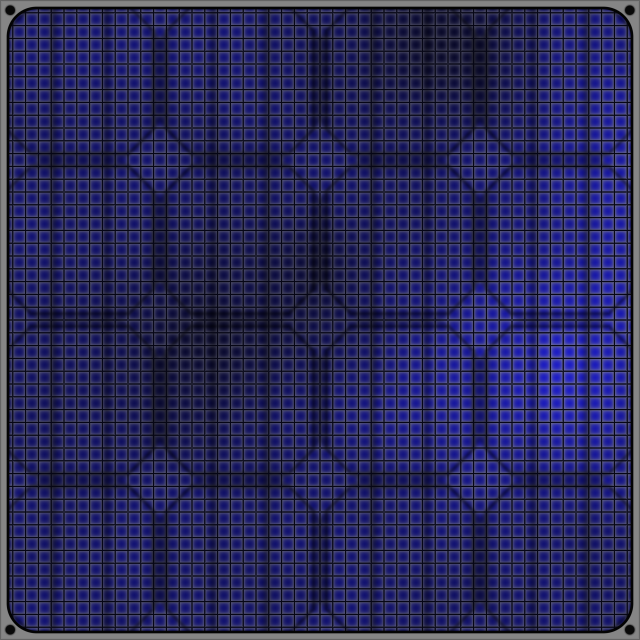
Give the GLSL for this pattern, as a three.js fragment shader.

```glsl
varying vec2 vUv;

#define GRID_CELLS 50.0
#define TILES 4.0
#define FRAME_WIDTH 0.0115
#define CORNER_RADIUS 0.046
#define SCREW_INSET 0.016
#define SCREW_RADIUS 0.0075
#define EDGE_SOFTNESS 0.0012
#define DEEP_BLUE vec3(0.045, 0.045, 0.43)
#define RIM_GREY vec3(0.47, 0.47, 0.60)
#define LINE_DARK vec3(0.02, 0.02, 0.08)
#define FRAME_GREY vec3(0.52, 0.52, 0.52)

vec2 hashGradient(vec2 p) {
  float h = fract(sin(dot(p, vec2(127.1, 311.7))) * 43758.5);
  return vec2(cos(6.2832 * h), sin(6.2832 * h));
}

float gradientNoise(vec2 p) {
  vec2 i = floor(p), f = fract(p);
  vec2 u = f * f * f * (f * (f * 6.0 - 15.0) + 10.0);
  vec2 e = vec2(1.0, 0.0);
  float a = dot(hashGradient(i), f);
  float b = dot(hashGradient(i + e.xy), f - e.xy);
  float c = dot(hashGradient(i + e.yx), f - e.yx);
  float d = dot(hashGradient(i + e.xx), f - e.xx);
  return mix(mix(a, b, u.x), mix(c, d, u.x), u.y);
}

float roundedBox(vec2 p, float halfSize, float radius) {
  vec2 q = abs(p) - halfSize + radius;
  return length(max(q, 0.0)) + min(max(q.x, q.y), 0.0) - radius;
}

float bell(float x, float width) {
  return exp(-x * x / (width * width));
}

float blob(vec2 p, vec2 center, vec2 size) {
  vec2 q = (p - center) / size;
  return exp(-dot(q, q));
}

// Uneven brightness of the silicon
float sheen(vec2 p) {
  float light = 0.98 + 0.20 * gradientNoise(p * 7.0 + 3.0);
  light += 0.75 * blob(p, vec2(0.86, 0.41), vec2(0.17, 0.15));
  light += 0.55 * blob(p, vec2(0.98, 0.72), vec2(0.15, 0.26));
  light += 0.22 * blob(p, vec2(0.66, 0.35), vec2(0.10, 0.14));
  light -= 0.55 * blob(p, vec2(0.29, 0.46), vec2(0.14, 0.17));
  light -= 0.42 * blob(p, vec2(0.49, 0.55), vec2(0.10, 0.13));
  light -= 0.75 * blob(p, vec2(0.68, 0.93), vec2(0.14, 0.11));
  return max(light, 0.2);
}

// Chamfered wafers, the gaps between them and two busbars per wafer
float waferShade(vec2 p) {
  vec2 q = abs(fract(p * TILES) - 0.5);
  float chamfer = (q.x + q.y - 0.766) * 0.7071;
  float side = max(q.x, q.y) - 0.46;
  float outline = bell(max(chamfer, side), 0.014);
  float openGap = 1.0 - smoothstep(-0.02, 0.02, chamfer);
  float gap = openGap * max(bell(q.x - 0.5, 0.06), 0.7 * bell(q.y - 0.5, 0.055));
  float busbar = bell(q.x - 0.1667, 0.026);
  return (1.0 - 0.36 * outline) * (1.0 - 0.32 * gap) * (1.0 - 0.33 * busbar);
}

// Small blue squares with pale rims, parted by dark lines
vec3 solarSurface(vec2 p) {
  vec2 edge = 0.5 - abs(fract(p * GRID_CELLS) - 0.5);
  vec2 rims = 0.74 * exp(-max(edge - 0.07, 0.0) * 7.2);
  float rim = 1.0 - (1.0 - rims.x) * (1.0 - rims.y);
  float light = sheen(p);
  vec3 glass = mix(DEEP_BLUE * light, RIM_GREY * mix(0.75, light, 0.25), rim);
  glass *= waferShade(p);
  float line = smoothstep(0.0, 0.10, min(edge.x, edge.y));
  return mix(LINE_DARK, glass, line);
}

// Metal surround with a dark outer edge and a screw in each corner
vec3 frameSurface(vec2 p) {
  vec2 q = 0.5 - abs(p - 0.5);
  float rim = smoothstep(0.0, 0.003, min(q.x, q.y));
  vec3 metal = FRAME_GREY * mix(0.7, 1.0, rim);
  float screw = length(q - SCREW_INSET) - SCREW_RADIUS;
  metal *= mix(0.72, 1.0, smoothstep(0.0, 0.003, screw));
  return mix(vec3(0.03), metal, smoothstep(-EDGE_SOFTNESS, EDGE_SOFTNESS, screw));
}

void main() {
  float panel = roundedBox(vUv - 0.5, 0.5 - FRAME_WIDTH, CORNER_RADIUS);
  float inside = 1.0 - smoothstep(-EDGE_SOFTNESS, EDGE_SOFTNESS, panel);
  vec3 color = mix(frameSurface(vUv), solarSurface(vUv), inside);
  float border = 1.0 - smoothstep(0.001, 0.0032, abs(panel + 0.001));
  gl_FragColor = vec4(mix(color, vec3(0.01), border), 1.0);
}
```
